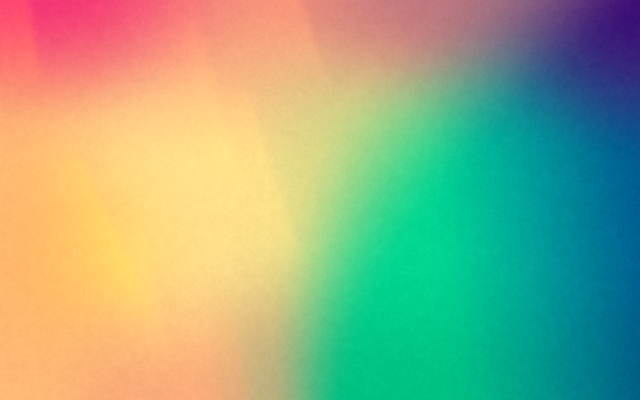
This background is drawn by a Shadertoy shader. Its source:

```glsl
// Soft blurred gradient: pink and amber on the left, green to violet on the right.
#define EDGE_BASE 0.485    // x of the warm/cool border at the bottom
#define EDGE_BEND 0.36     // how far the border leans right at the top
#define EDGE_SOFT 0.06     // half width of the border at the bottom
#define EDGE_SPREAD 0.13   // extra half width at the top
#define CREASE_SOFT 0.012  // blur of the crease edges
#define CREASE_GLOW 0.08   // reach of the light beside a crease
#define GRAIN_ROWS 210.0   // fine grain cells per canvas height
#define GRAIN_LEVEL 0.022  // strength of the fine grain
#define BLOTCH_ROWS 60.0   // coarse grain cells per canvas height
#define BLOTCH_LEVEL 0.014 // strength of the coarse grain

const vec3 YELLOW = vec3(1.00, 0.87, 0.54);
const vec3 AMBER  = vec3(1.00, 0.82, 0.40);
const vec3 ORANGE = vec3(1.00, 0.58, 0.38);
const vec3 PEACH  = vec3(0.97, 0.64, 0.46);
const vec3 CORAL  = vec3(0.95, 0.55, 0.48);
const vec3 PINK   = vec3(0.96, 0.20, 0.46);
const vec3 KHAKI  = vec3(0.75, 0.84, 0.53);
const vec3 TAN    = vec3(0.68, 0.68, 0.50);
const vec3 ROSE   = vec3(0.75, 0.47, 0.50);
const vec3 GREEN  = vec3(0.00, 0.84, 0.57);
const vec3 TEAL   = vec3(0.00, 0.62, 0.61);
const vec3 BLUE   = vec3(0.00, 0.35, 0.57);
const vec3 SLATE  = vec3(0.26, 0.36, 0.53);
const vec3 VIOLET = vec3(0.23, 0.05, 0.46);

// Falls from 1 to 0 as v rises from a to b.
float fall(float a, float b, float v) {
    return 1.0 - smoothstep(a, b, v);
}

// Elliptical glow, full inside the inner radius and gone at 1.
float glow(vec2 p, vec2 centre, vec2 radii, float inner) {
    return fall(inner, 1.0, length((p - centre) / radii));
}

// Light on the left side of a slanted line, limited to a height range.
float crease(vec2 p, float topX, float slope, float low, float high) {
    float d = p.x - topX - slope * (1.0 - p.y);
    float side = fall(-CREASE_SOFT, CREASE_SOFT, d) * exp(min(d, 0.0) / CREASE_GLOW);
    return side * smoothstep(low, low + 0.15, p.y) * fall(high - 0.15, high, p.y);
}

float hash(vec2 cell) {
    vec3 q = fract(cell.xyx * 0.1031);
    q += dot(q, q.yzx + 33.33);
    return fract((q.x + q.y) * q.z);
}

// Smooth value noise centred on zero.
float noise(vec2 p) {
    vec2 cell = floor(p), f = fract(p);
    f = f * f * (3.0 - 2.0 * f);
    float low = mix(hash(cell), hash(cell + vec2(1, 0)), f.x);
    float high = mix(hash(cell + vec2(0, 1)), hash(cell + vec2(1, 1)), f.x);
    return mix(low, high, f.y) - 0.5;
}

vec3 warmSide(vec2 p) {
    vec3 c = mix(YELLOW, CORAL, smoothstep(0.55, 1.05, p.y));
    c = mix(c, AMBER, 0.8 * glow(p, vec2(0.12, 0.34), vec2(0.22, 0.38), 0.1));
    c = mix(c, PEACH, 0.85 * fall(0.0, 0.38, p.y) * smoothstep(0.0, 0.2, p.x));
    c = mix(c, ORANGE, 0.5 * fall(0.0, 0.25, p.x));
    c = mix(c, PINK, glow(p, vec2(0.06, 1.08), vec2(0.36, 0.42), 0.1));

    // Duller tones toward the border
    c = mix(c, KHAKI, smoothstep(0.32, 0.64, p.x) * fall(0.65, 1.0, p.y));
    c = mix(c, TAN, 0.9 * smoothstep(0.29, 0.46, p.x) * fall(0.0, 0.4, p.y));
    c = mix(c, ROSE, smoothstep(0.4, 0.68, p.x) * smoothstep(0.68, 1.02, p.y));

    // Faint folds of light
    c += vec3(0.04, 0.03, 0.0) * crease(p, 0.30, 0.165, 0.5, 1.05);
    c += vec3(0.05, 0.025, 0.0) * crease(p, 0.342, 0.20, 0.3, 0.85);
    c += vec3(0.05, 0.04, 0.0) * crease(p, 0.47, 0.22, 0.75, 1.2);
    c += vec3(0.03, 0.03, -0.03) * crease(p, 0.01, 0.29, 0.15, 0.7);
    c += vec3(0.02, 0.02, 0.0) * crease(p, 0.15, 0.13, 0.02, 0.5);
    c += vec3(0.04, 0.0, 0.0) * crease(p, 0.29, 0.10, -0.2, 0.25);
    c += vec3(0.05, 0.08, -0.02) * crease(p, 0.045, 0.08, 0.75, 1.2);
    return c;
}

vec3 coolSide(vec2 p) {
    float x = p.x + 0.08 * (p.y - 0.4);
    vec3 c = mix(GREEN, TEAL, smoothstep(0.65, 0.88, x));
    c = mix(c, BLUE, smoothstep(0.8, 1.05, x));
    c *= 1.0 - 0.1 * fall(0.0, 0.4, p.y);
    c = mix(c, SLATE, smoothstep(0.6, 1.0, p.y));
    return mix(c, VIOLET, glow(p, vec2(1.02), vec2(0.32, 0.46), 0.06));
}

void mainImage(out vec4 fragColor, in vec2 fragCoord) {
    vec2 p = fragCoord / iResolution.xy;
    float border = EDGE_BASE + EDGE_BEND * p.y * p.y;
    float softness = EDGE_SOFT + EDGE_SPREAD * p.y;
    float cool = smoothstep(border - softness, border + softness, p.x);
    vec3 color = mix(warmSide(p), coolSide(p), cool);

    // Grain
    vec2 square = fragCoord / iResolution.y;
    color += GRAIN_LEVEL * noise(square * GRAIN_ROWS);
    color += BLOTCH_LEVEL * noise(square * BLOTCH_ROWS);
    fragColor = vec4(clamp(color, 0.0, 1.0), 1.0);
}
```
